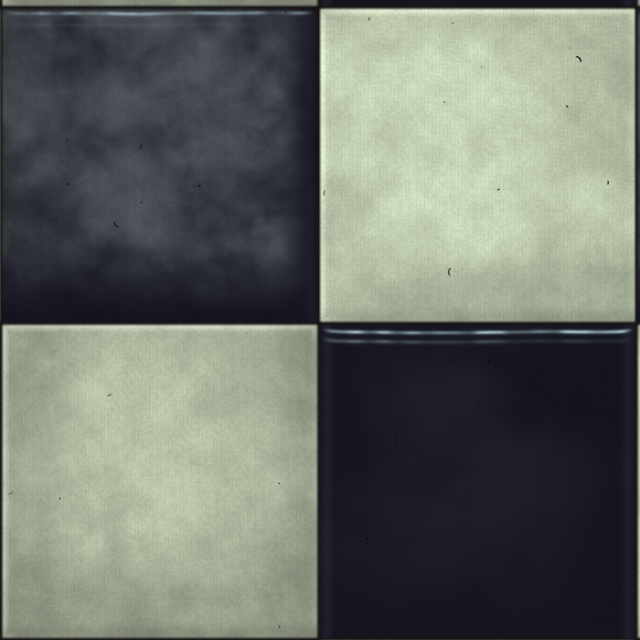
A WebGL 2 fragment shader for this texture:

```glsl
#version 300 es
precision highp float;
// Glazed checkerboard tiles, pale green and blue-black, with clouded wear and chips.
uniform vec2 u_resolution;
out vec4 fragColor;

#define PITCH vec2(0.4965, 0.4938)  // tile size, seam included
#define ORIGIN vec2(0.0015, 0.0010) // lower left corner of the first tile
#define SEAM 0.0008                 // half width of the grout line
#define CORNER 0.005                // corner radius of a tile
#define CLOUD_SCALE 7.0
#define SPECK_CELLS 15.0
#define SPECK_SHARE 0.12
#define WEAVE_COUNT 170.0
#define WEAVE_DEPTH 0.012
#define GRAIN 0.07

const vec3 PALE_LOW = vec3(0.53, 0.56, 0.485);
const vec3 PALE_HIGH = vec3(0.82, 0.87, 0.75);
const vec3 INK_LOW = vec3(0.06, 0.06, 0.10);
const vec3 INK_HIGH = vec3(0.37, 0.39, 0.41);
const vec3 GROUT = vec3(0.10, 0.085, 0.085);
const vec3 GLEAM = vec3(0.50, 0.60, 0.60);

float hash(vec2 p) {
  return fract(sin(dot(p, vec2(127.1, 311.7))) * 43758.5453);
}

float noise(vec2 p) {
  vec2 i = floor(p), f = fract(p);
  f = f * f * (3.0 - 2.0 * f);
  return mix(mix(hash(i), hash(i + vec2(1, 0)), f.x),
             mix(hash(i + vec2(0, 1)), hash(i + vec2(1, 1)), f.x), f.y);
}

float fbm(vec2 p) {
  float sum = 0.0, amp = 0.5;
  for (int i = 0; i < 5; i++) {
    sum += amp * noise(p);
    p = mat2(0.8, 0.6, -0.6, 0.8) * p * 2.03 + 17.3;
    amp *= 0.5;
  }
  return sum;
}

float roundBox(vec2 p, vec2 halfSize, float r) {
  vec2 d = abs(p) - halfSize + r;
  return length(max(d, 0.0)) + min(max(d.x, d.y), 0.0) - r;
}

// Soft streak centred on zero
float streak(float y, float width) {
  return exp(-y * y / (width * width));
}

// Sparse dots and short bent scratches, one at most per cell
float specks(vec2 p, float aa) {
  vec2 cell = floor(p * SPECK_CELLS);
  if (hash(cell + 3.7) > SPECK_SHARE) return 0.0;
  vec2 centre = 0.25 + 0.5 * vec2(hash(cell + 11.0), hash(cell + 23.0));
  vec2 q = p - (cell + centre) / SPECK_CELLS;
  float angle = 6.2832 * hash(cell + 31.0);
  q = mat2(cos(angle), -sin(angle), sin(angle), cos(angle)) * q;
  float reach = 0.005 * pow(hash(cell + 47.0), 2.0);
  q.y += 60.0 * q.x * q.x;
  q.x -= clamp(q.x, -reach, reach);
  float radius = mix(0.0006, 0.0014, hash(cell + 59.0));
  float strength = mix(0.35, 0.75, hash(cell + 71.0));
  return (1.0 - smoothstep(radius - aa, radius + aa, length(q))) * strength;
}

void main() {
  vec2 uv = gl_FragCoord.xy / u_resolution;
  float aa = 0.7 / min(u_resolution.x, u_resolution.y);

  // Tile layout: odd rows are the more faded ones
  vec2 grid = (uv - ORIGIN) / PITCH;
  vec2 id = floor(grid), q = fract(grid);
  float inkTile = mod(id.x + id.y, 2.0);
  float faded = mod(id.y, 2.0);
  float inside = -roundBox((q - 0.5) * PITCH, 0.5 * PITCH - SEAM, CORNER);
  float fromTop = (1.0 - q.y) * PITCH.y;
  float fromSide = min(q.x, 1.0 - q.x) * PITCH.x;

  // Clouded glaze
  vec2 cloudPos = uv * CLOUD_SCALE + id * 9.0;
  float cloud = smoothstep(0.22, 0.76, fbm(cloudPos * vec2(0.8, 1.1)));
  float mottle = fbm(cloudPos * 4.0 + 40.0) - 0.5;
  float middle = smoothstep(0.72, 0.1, length(q - vec2(0.42, 0.58)));

  // Pale glaze with a bright rim, strongest at the top and left
  float tone = mix(-0.02, 0.30, faded) + 0.30 * cloud + 0.46 * middle + 0.40 * mottle;
  vec3 pale = mix(PALE_LOW, PALE_HIGH, clamp(tone, 0.0, 1.0));
  float rimSide = 0.25 + 0.75 * max(smoothstep(0.93, 1.0, q.y), smoothstep(0.07, 0.0, q.x));
  pale += 0.15 * rimSide * streak(inside - 0.005, 0.006);
  pale *= mix(0.84, 1.0, smoothstep(0.0, 0.06, q.y));

  // Dark glaze, clouded in faded rows, sinking to ink at the lower and right edges
  float haze = 0.06 + 0.14 * cloud * middle;
  float body = smoothstep(0.0, 0.26, q.y) * smoothstep(1.0, 0.86, q.x);
  haze = mix(haze, (0.36 + 0.42 * cloud + 0.45 * mottle) * (0.12 + 0.88 * body), faded);
  vec3 ink = mix(INK_LOW, INK_HIGH, clamp(haze, 0.0, 1.0));
  float bevelSide = mix(1.0, smoothstep(0.5, 0.9, q.x) * 0.5, faded);
  ink += vec3(0.04, 0.04, 0.048) * bevelSide * streak(fromSide - 0.013, 0.008);
  ink *= mix(0.55, 1.0, max(smoothstep(0.0, 0.014, fromTop), 1.0 - faded));

  // Two reflections along the top bevel, bending upward at the corners
  float bend = 0.006 * exp(-fromSide / 0.012) + 0.003 * (noise(vec2(uv.x * 14.0, id.y)) - 0.5);
  float broken = 0.35 + 0.65 * noise(vec2(uv.x * 45.0, 5.0));
  float ends = smoothstep(0.002, 0.025, fromSide);
  float gleam = streak(fromTop + bend - mix(0.0135, 0.0095, faded), 0.0030) * mix(1.15, 0.6, faded);
  gleam += streak(fromTop + bend - 0.028, 0.0032) * mix(0.55, 0.10, faded) * (1.1 - 0.9 * q.x);
  ink += GLEAM * gleam * broken * ends;

  // Chips, fine weave, grain and grout
  vec3 colour = mix(pale, ink, inkTile);
  colour *= 1.0 - specks(uv, aa);
  vec2 weave = sin(uv * WEAVE_COUNT * 6.2832);
  float grain = noise(uv * 300.0) - 0.5;
  colour *= 1.0 + WEAVE_DEPTH * (weave.x + 0.3 * weave.y) + GRAIN * grain;
  colour = mix(GROUT, colour, smoothstep(-0.001 - aa, 0.0036 + aa, inside));
  fragColor = vec4(clamp(colour, 0.0, 1.0), 1.0);
}
```
